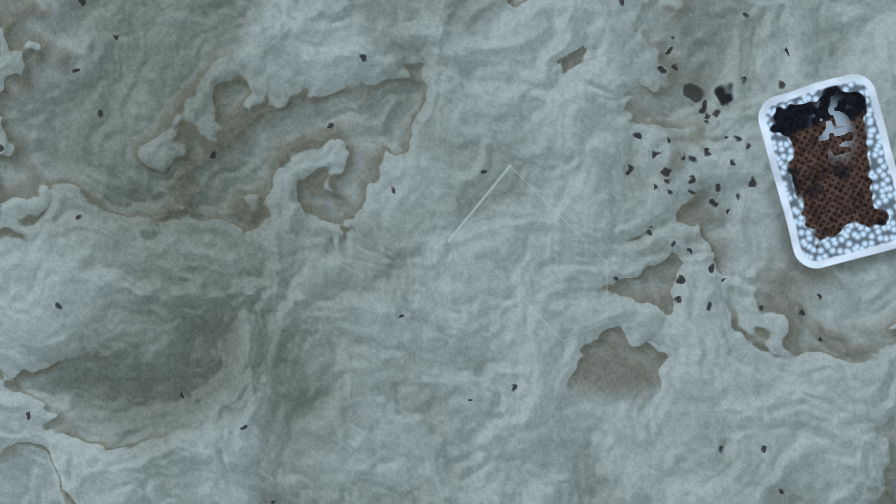
This texture is drawn by a Shadertoy shader. Its source:

```glsl
const vec3 SAND_DARK = vec3(0.385, 0.430, 0.415);
const vec3 SAND_PALE = vec3(0.560, 0.622, 0.635);
const vec3 STAIN = vec3(0.310, 0.310, 0.265);
const vec3 DEBRIS = vec3(0.130, 0.140, 0.150);
const vec3 THREAD = vec3(0.660, 0.730, 0.740);
const vec3 RIM = vec3(0.780, 0.860, 0.940);
const vec3 PEBBLE = vec3(0.600, 0.700, 0.790);
const vec3 SOIL_BLACK = vec3(0.085, 0.095, 0.125);
const vec3 SOIL_BROWN = vec3(0.255, 0.210, 0.195);
const vec2 LIGHT_DIR = vec2(-0.6, 0.8);
const float RELIEF = 0.020;
const float GRIT = 0.055;
const vec2 TRAY_CENTER = vec2(1.657, 0.660);
const vec2 TRAY_HALF = vec2(0.120, 0.178);
const float TRAY_ANGLE = 0.27;
const float TRAY_CORNER = 0.045;
const float RIM_WIDTH = 0.015;
const vec2 DEBRIS_CENTER = vec2(1.39, 0.68);
const vec2 DEBRIS_SPREAD = vec2(0.10, 0.19);
const vec2 THREAD_PATH[6] = vec2[6](
    vec2(0.891, 0.523), vec2(1.012, 0.671), vec2(1.204, 0.479),
    vec2(1.204, 0.363), vec2(1.118, 0.322), vec2(0.968, 0.479));

float hash(vec2 p) {
    vec3 q = fract(p.xyx * 0.1031);
    q += dot(q, q.yzx + 33.33);
    return fract((q.x + q.y) * q.z);
}

float noise(vec2 p) {
    vec2 i = floor(p), f = fract(p);
    f = f * f * (3.0 - 2.0 * f);
    return mix(mix(hash(i), hash(i + vec2(1, 0)), f.x),
               mix(hash(i + vec2(0, 1)), hash(i + vec2(1, 1)), f.x), f.y);
}

float fbm(vec2 p) {
    float sum = 0.0, amp = 0.5;
    for (int i = 0; i < 5; i++) {
        sum += amp * noise(p);
        p = mat2(1.6, 1.2, -1.2, 1.6) * p + 11.3;
        amp *= 0.5;
    }
    return sum / 0.97;
}

// Distance to the nearest scattered point, and that point's random id
vec2 cells(vec2 p) {
    vec2 best = vec2(9.0, 0.0), base = floor(p);
    for (int y = -1; y <= 1; y++)
    for (int x = -1; x <= 1; x++) {
        vec2 cell = base + vec2(x, y);
        vec2 point = cell + vec2(hash(cell + 3.7), hash(cell + 71.3));
        float d = length(p - point);
        if (d < best.x) best = vec2(d, hash(cell + 29.1));
    }
    return best;
}

float specks(vec2 p, float scale, float density, float aa) {
    vec2 wobble = vec2(noise(p * 90.0), noise(p * 90.0 + 50.0)) - 0.5;
    vec2 c = cells(p * scale + wobble * 0.5);
    float radius = mix(0.12, 0.36, fract(c.y * 57.0));
    float soft = aa * scale + 0.04;
    return step(1.0 - density, c.y) * (1.0 - smoothstep(radius - soft, radius + soft, c.x));
}

float sandHeight(vec2 p) {
    vec2 warp = vec2(fbm(p * 3.0), fbm(p * 3.0 + 17.0)) - 0.5;
    return fbm(p * 4.0 + warp * 2.2);
}

float segmentDistance(vec2 p, vec2 a, vec2 b) {
    vec2 ab = b - a;
    return length(p - a - ab * clamp(dot(p - a, ab) / dot(ab, ab), 0.0, 1.0));
}

vec3 sand(vec2 p) {
    float h = sandHeight(p);
    float slope = (h - sandHeight(p + LIGHT_DIR * 0.012)) / 0.012;
    float tone = 0.5 + 1.1 * (fbm(p * 2.6 + 5.0) - 0.5) + 0.7 * (h - 0.5);
    vec3 col = mix(SAND_DARK, SAND_PALE, smoothstep(0.15, 0.80, tone));
    // Brown creases below one contour of the surface
    float ledge = smoothstep(-0.09, 0.0, h - 0.5) * (1.0 - smoothstep(0.0, 0.015, h - 0.5));
    float patches = smoothstep(0.46, 0.66, fbm(p * 3.1 + 40.0));
    col = mix(col, STAIN, 0.6 * ledge * patches);
    col += RELIEF * clamp(slope, -2.5, 2.5);
    return col + GRIT * (noise(p * 230.0) + 0.7 * noise(p * 105.0 + 9.0) - 0.85);
}

vec3 trayFill(vec2 q, float d) {
    float grain = cells(q * 75.0).x;
    vec3 col = PEBBLE * mix(1.25, 0.60, smoothstep(0.1, 0.8, grain));
    float lump = noise(q * 26.0 + 8.0) + 0.4 * noise(q * 80.0);
    float soilEdge = d + 0.043 + (lump - 0.7) * 0.045 - q.y * 0.10;
    // Woven brown sheet over black soil
    vec2 weave = abs(fract(vec2(q.x + q.y, q.x - q.y) * 62.0) - 0.5);
    float mesh = smoothstep(0.15, 0.40, max(weave.x, weave.y));
    float sheet = smoothstep(0.40, 0.60, fbm(q * 15.0 + 3.0) + 0.12 - 9.0 * dot(q, q));
    vec3 soil = mix(SOIL_BLACK, SOIL_BROWN * mix(0.65, 1.05, mesh), sheet);
    soil *= 0.7 + 0.6 * noise(q * 150.0);
    float flakes = smoothstep(0.52, 0.62, noise(q * 85.0))
                 * (1.0 - smoothstep(0.02, 0.07, length((q - vec2(0.02, 0.085)) * vec2(1.3, 0.8))));
    soil = mix(soil, PEBBLE, 0.85 * flakes);
    return mix(soil, col, smoothstep(-0.004, 0.004, soilEdge));
}

void mainImage(out vec4 fragColor, in vec2 fragCoord) {
    vec2 p = fragCoord / iResolution.y;
    float aa = 1.0 / iResolution.y;
    vec3 col = sand(p);

    // Loose debris, densest beside the tray
    vec2 spread = (p - DEBRIS_CENTER) / DEBRIS_SPREAD;
    float near = exp(-dot(spread, spread));
    col = mix(col, STAIN, 0.45 * near * smoothstep(0.5, 0.7, fbm(p * 14.0)));
    col = mix(col, DEBRIS, 0.80 * specks(p, 38.0, 0.32 * near, aa));
    col = mix(col, DEBRIS, 0.75 * specks(p + 4.0, 55.0, 0.006 + 0.15 * near, aa));
    for (int i = 0; i < 2; i++) {
        vec2 center = vec2(1.375 + 0.058 * float(i), 0.818);
        float clod = length(p - center) + 0.022 * (noise(p * 55.0) - 0.5);
        col = mix(col, DEBRIS, (0.65 + 0.3 * float(i)) * (1.0 - smoothstep(0.013, 0.020, clod)));
    }

    // Bent pale thread, boldest on its first stretch
    for (int i = 0; i < 5; i++) {
        float width = i == 0 ? 0.0024 : 0.0011;
        float strength = i == 0 ? 0.80 : 0.25 + 0.45 * noise(p * 18.0);
        float d = segmentDistance(p, THREAD_PATH[i], THREAD_PATH[i + 1]);
        col = mix(col, THREAD, strength * (1.0 - smoothstep(width - aa, width + aa, d)));
    }

    // Tray with shadow, filling and rim
    float c = cos(TRAY_ANGLE), s = sin(TRAY_ANGLE);
    vec2 q = mat2(c, -s, s, c) * (p - TRAY_CENTER);
    vec2 edge = abs(q) - TRAY_HALF + TRAY_CORNER;
    float d = length(max(edge, 0.0)) + min(max(edge.x, edge.y), 0.0) - TRAY_CORNER;
    d += 0.005 * (noise(p * 16.0) - 0.5);
    col *= 1.0 - 0.30 * (1.0 - smoothstep(0.0, 0.035, d)) * smoothstep(0.10, -0.15, q.y);
    vec3 tray = trayFill(q, d);
    float rim = smoothstep(-RIM_WIDTH - 0.003, -RIM_WIDTH + 0.003, d);
    tray = mix(tray, RIM * (0.88 + 0.2 * noise(p * 40.0)), rim);
    col = mix(col, tray, 1.0 - smoothstep(-aa, aa, d));

    fragColor = vec4(clamp(col, 0.0, 1.0), 1.0);
}
```
